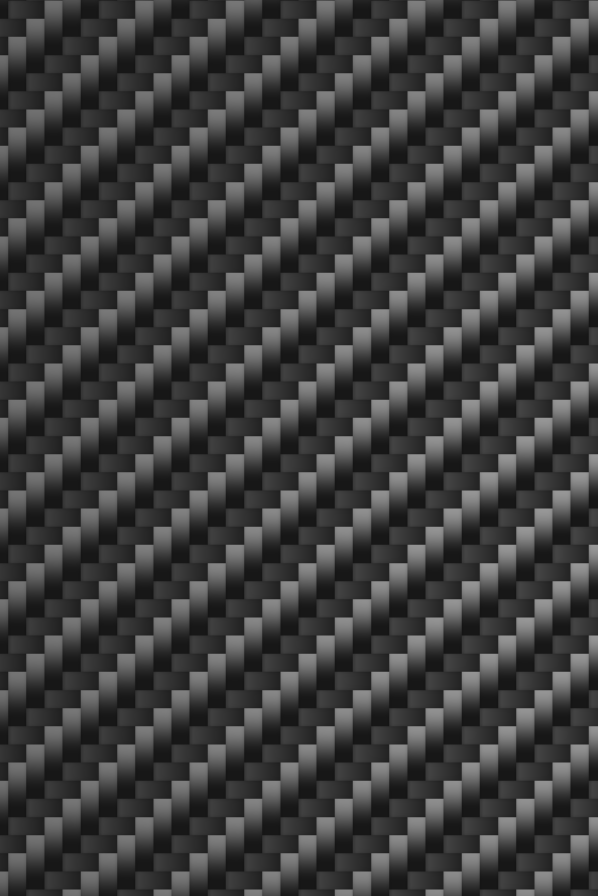
Reproduce this texture procedurally as a Shadertoy shader.

```glsl
// Brightness of the weave at p, measured in cells right and down.
float twillWeave(vec2 p, float sheen) {
    vec2 cell = floor(p), f = fract(p);
    // Diagonal step: 0-2 lie on an upright tow, 3-4 on a level one.
    float stepIndex = mod(cell.x + cell.y - 2.0, 5.0);
    bool upright = stepIndex < 2.5;

    float along = upright ? (stepIndex + f.y) / 3.0 : (stepIndex - 3.0 + f.x) / 2.0;
    float across = upright ? f.x : f.y;

    float uprightTone = mix(0.53 * sheen, 0.09, smoothstep(0.0, 0.86, along));
    float levelTone = mix(0.27, 0.13, along) * mix(1.0, sheen, 0.5);
    levelTone *= mix(0.8, 1.0, smoothstep(0.0, 0.12, along));

    // Tows round off slightly at their sides.
    float rounding = 1.0 - 0.12 * pow(abs(2.0 * across - 1.0), 6.0);
    return (upright ? uprightTone : levelTone) * rounding;
}

void mainImage(out vec4 fragColor, in vec2 fragCoord) {
    vec2 uv = fragCoord / iResolution.xy;

    // Broad light from the right, falling off to the upper left.
    float sheen = mix(1.12, 0.8, smoothstep(0.0, 1.15, length((uv - vec2(0.95, 0.4)) * vec2(0.9, 1.0))));

    // Average a grid of samples to smooth the cell edges.
    const int GRID = 4;
    float tone = 0.0;
    for (int j = 0; j < GRID; j++) {
        for (int i = 0; i < GRID; i++) {
            vec2 offset = (vec2(i, j) + 0.5) / float(GRID) - 0.5;
            vec2 q = fragCoord + offset * 1.3;
            vec2 fromTopLeft = vec2(q.x, iResolution.y - q.y) / iResolution.x;
            tone += twillWeave((fromTopLeft - vec2(0.0137, 0.001)) / 0.03034, sheen);
        }
    }
    fragColor = vec4(vec3(tone / float(GRID * GRID)), 1.0);
}
```
